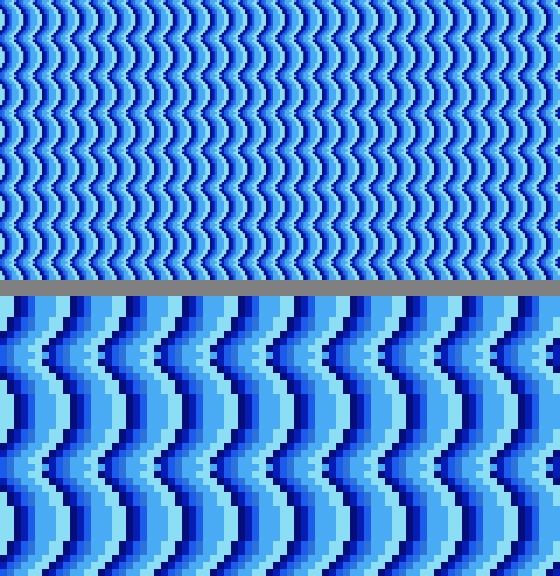
Top, the full canvas; bottom, a detail of the centre.
Reproduce this pattern procedurally as a WebGL 2 fragment shader.

```glsl
#version 300 es
precision highp float;

uniform vec2 u_resolution;
out vec4 outColor;

const vec2 REPEATS = vec2(30.0, 7.5);
const vec2 TILE_CELLS = vec2(8.0, 16.0);
const int SAMPLES = 4;

const vec3 ICE  = vec3(0.55, 0.87, 0.96);
const vec3 SKY  = vec3(0.29, 0.67, 0.96);
const vec3 MID  = vec3(0.18, 0.45, 0.85);
const vec3 BLUE = vec3(0.11, 0.36, 0.93);
const vec3 DEEP = vec3(0.02, 0.11, 0.71);
const vec3 NAVY = vec3(0.02, 0.05, 0.47);

// Leftward shift of a row, in whole cells, growing away from the bulge
float bulgeShift(float rowDistance) {
    return floor(rowDistance * rowDistance / 12.0 + 0.3);
}

// Colour bands of one stripe, from its bright edge to its lit body
vec3 stripeColor(float band, float rowDistance) {
    if (band < 2.0) return ICE;
    if (band < 3.0) return NAVY;
    if (band < 4.0) return DEEP;
    if (band < 5.0) return BLUE;
    if (band < 6.0 && rowDistance > 2.5) return MID;
    return SKY;
}

// Single row where two arcs meet: a bright dot between sky cells
vec3 cuspColor(float band) {
    if (band == 1.0) return ICE;
    if (band < 3.0) return SKY;
    return stripeColor(band, 8.0);
}

// Pattern at a canvas position, both axes from 0 to 1
vec3 wavePattern(vec2 uv, vec2 repeats, vec2 tileCells) {
    vec2 fromTop = vec2(uv.x, 1.0 - uv.y);
    vec2 cell = mod(floor(fromTop * repeats * tileCells), tileCells);
    float rowDistance = abs(cell.y - 0.5 * tileCells.y);
    bool isCusp = cell.y < 0.5;
    float shift = isCusp ? 4.0 : bulgeShift(rowDistance);
    float band = mod(cell.x + shift, tileCells.x);
    return isCusp ? cuspColor(band) : stripeColor(band, rowDistance);
}

// Average over the area of one output pixel to smooth block edges
vec3 smoothPattern(vec2 fragCoord, vec2 resolution) {
    vec3 sum = vec3(0.0);
    for (int y = 0; y < SAMPLES; y++) {
        for (int x = 0; x < SAMPLES; x++) {
            vec2 offset = (vec2(x, y) + 0.5) / float(SAMPLES) - 0.5;
            sum += wavePattern((fragCoord + offset) / resolution, REPEATS, TILE_CELLS);
        }
    }
    return sum / float(SAMPLES * SAMPLES);
}

void main() {
    outColor = vec4(smoothPattern(gl_FragCoord.xy, u_resolution), 1.0);
}
```
